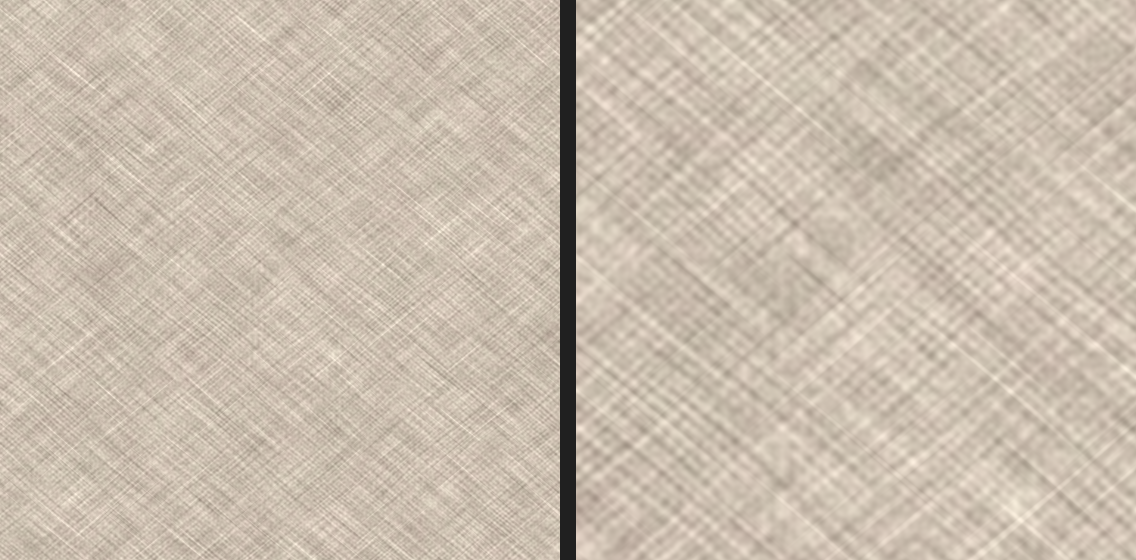
Left, the full canvas; right, a detail of the centre.
This texture is drawn by a Shadertoy shader. Its source:

```glsl
// Beige linen seen on the bias: two sets of fine threads cross at about 80 degrees.
// Each set is stretched gradient noise plus uneven ribs and sparse pale or dark slubs;
// round grain, broad blotches and a faint pink-green drift finish the cloth.

const float TAU = 6.2831853;

vec2 randomDirection(vec2 cell) {
    float h = fract(sin(dot(cell, vec2(127.1, 311.7))) * 43758.545);
    return vec2(cos(TAU * h), sin(TAU * h));
}

float gradientNoise(vec2 p) {
    vec2 cell = floor(p);
    vec2 f = p - cell;
    vec2 blend = f * f * f * (f * (f * 6.0 - 15.0) + 10.0);
    float a = dot(randomDirection(cell), f);
    float b = dot(randomDirection(cell + vec2(1, 0)), f - vec2(1, 0));
    float c = dot(randomDirection(cell + vec2(0, 1)), f - vec2(0, 1));
    float d = dot(randomDirection(cell + vec2(1, 1)), f - vec2(1, 1));
    return mix(mix(a, b, blend.x), mix(c, d, blend.x), blend.y);
}

// Brightness offset of one set of parallel threads running along dir.
float threadSet(vec2 p, vec2 dir, float seed) {
    float along = dot(p, dir);
    float across = dot(p, vec2(-dir.y, dir.x));
    across += 0.004 * gradientNoise(vec2(across * 5.0, along * 4.0) + seed);

    // Single threads, then wider bundles of them
    float fine = gradientNoise(vec2(across * 170.0, along * 10.0) + seed);
    float bundle = gradientNoise(vec2(across * 42.0, along * 3.5) + seed + 17.3);

    // Regular ribs that drift in phase and fade in places
    float drift = gradientNoise(vec2(across * 24.0, along * 9.0) + seed + 41.7);
    float rib = sin(TAU * 144.0 * across + 6.0 * drift);
    float ribStrength = 0.7 + 1.2 * gradientNoise(vec2(across * 9.0, along * 8.0) + seed + 63.1);

    // Sparse slubs: pale ones are stronger than dark ones
    float slub = gradientNoise(vec2(across * 145.0, along * 6.0) + seed + 88.9);
    float pale = smoothstep(0.30, 0.58, slub);
    float dark = smoothstep(0.32, 0.60, -slub);

    return 0.108 * fine + 0.030 * bundle + 0.024 * rib * ribStrength
         + 0.080 * pale - 0.060 * dark;
}

void mainImage(out vec4 fragColor, in vec2 fragCoord) {
    vec2 p = fragCoord / iResolution.y;

    // Falling threads dominate the rising ones
    float tone = 1.08 * threadSet(p, vec2(0.766, -0.643), 5.3)
               + 0.88 * threadSet(p, vec2(0.766, 0.643), 131.6);

    // Fibre grain and broad uneven shading
    tone += 0.085 * gradientNoise(p * 180.0 + 9.4);
    tone += 0.020 * gradientNoise(p * 5.0 + 2.7) + 0.014 * gradientNoise(p * 14.0 + 31.2);

    // Slight pink and green drift in the yarn
    float tint = 0.7 * gradientNoise(p * 11.0 + 52.8) + 0.8 * gradientNoise(p * 60.0 + 71.5);

    vec3 linen = vec3(0.798, 0.748, 0.688);
    vec3 color = linen + tone * vec3(1.0, 1.0, 0.98) + tint * vec3(0.012, -0.010, 0.004);
    fragColor = vec4(clamp(color, 0.0, 1.0), 1.0);
}
```
